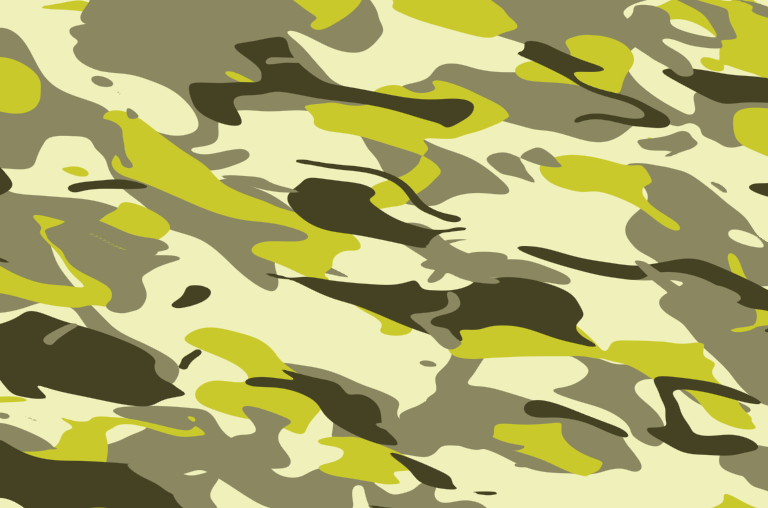
A WebGL 2 fragment shader for this pattern:

```glsl
#version 300 es
precision highp float;
// Draws a four-colour camouflage cloth of wavy, stretched, overlapping patches.

uniform vec2 u_resolution;
out vec4 fragColor;

// Unit gradient at a lattice corner, dotted with the offset to it
float cornerSlope(vec2 corner, vec2 offset) {
    float angle = 6.2832 * fract(sin(dot(corner, vec2(127.1, 311.7))) * 43758.5);
    return dot(vec2(cos(angle), sin(angle)), offset);
}

float gradientNoise(vec2 p) {
    vec2 cell = floor(p);
    vec2 f = p - cell;
    vec2 fade = f * f * f * (f * (f * 6.0 - 15.0) + 10.0);
    vec2 e = vec2(1.0, 0.0);
    float low = mix(cornerSlope(cell, f), cornerSlope(cell + e.xy, f - e.xy), fade.x);
    float high = mix(cornerSlope(cell + e.yx, f - e.yx), cornerSlope(cell + e.xx, f - e.xx), fade.x);
    return mix(low, high, fade.y);
}

// Warped two-octave noise, scaled to a standard deviation of about one
float patchField(vec2 p, vec2 frequency, vec2 seed) {
    vec2 q = p * frequency + seed;
    q += 0.8 * vec2(gradientNoise(q * 1.3 + vec2(5.2, 1.7)),
                    gradientNoise(q * 1.3 + vec2(17.4, 9.1)));
    float broad = gradientNoise(q);
    float fine = gradientNoise(q * 2.1 + vec2(3.7, 8.3));
    return (broad + 0.45 * fine) / 0.2365;
}

// Coverage of the area above a level, with an edge about one pixel wide
float coverage(float field, float level) {
    float slope = length(vec2(dFdx(field), dFdy(field)));
    return clamp(0.5 + (field - level) / max(1.2 * slope, 1e-5), 0.0, 1.0);
}

void main() {
    vec2 p = gl_FragCoord.xy / u_resolution.y;
    p.y += 0.22 * p.x; // patches lean down to the right

    vec3 olive = vec2(0.54, 0.38).xxy - vec3(0.0, 0.01, 0.0);
    vec3 cream = vec3(0.94, 0.94, 0.73);
    vec3 lime = vec3(0.79, 0.79, 0.17);
    vec3 umber = vec3(0.27, 0.26, 0.14);

    // Large patches, painted from the ground up
    vec3 color = olive;
    color = mix(color, cream, coverage(patchField(p, vec2(3.0, 6.2), vec2(11.3, 4.6)), -0.07));
    color = mix(color, lime, coverage(patchField(p, vec2(3.3, 6.8), vec2(37.8, 21.4)), 0.87));
    color = mix(color, umber, coverage(patchField(p, vec2(2.9, 7.6), vec2(63.1, 48.9)), 1.09));

    // Small olive islands on top
    color = mix(color, olive, coverage(patchField(p, vec2(4.4, 9.5), vec2(92.6, 75.2)), 1.55));

    fragColor = vec4(color, 1.0);
}
```
